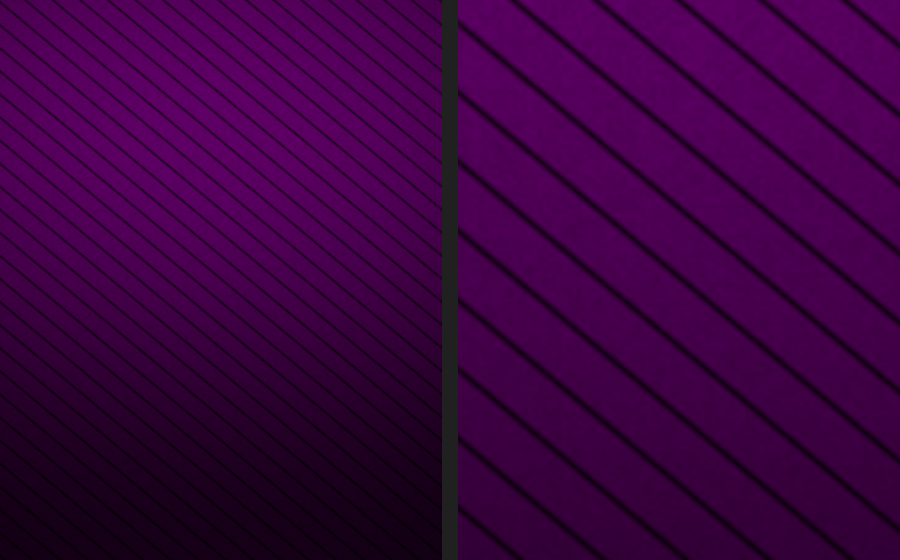
Left, the full canvas; right, a detail of the centre.
This pattern is drawn by a Shadertoy shader. Its source:

```glsl
// Purple panel cut by evenly spaced diagonal grooves, fading to near black below.
// A vertical ramp with a soft vignette sets the light, a repeated distance to the
// nearest groove carves the lines, and two scales of value noise add fine grain.

const vec2 REPEATS = vec2(16.0, 24.27);   // grooves met across and down the canvas
const float PHASE = 0.09;                 // shift of the first groove, in periods
const float GROOVE_HALF = 0.038;          // half width of the dark core, in periods
const float SHADOW_REACH = 0.13;          // soft falloff beside the core, in periods
const vec3 PURPLE = vec3(1.0, 0.0, 1.08);

float hash(vec2 p) {
    return fract(sin(dot(p, vec2(127.1, 311.7))) * 43758.5453);
}

float valueNoise(vec2 p) {
    vec2 cell = floor(p);
    vec2 f = fract(p);
    f = f * f * (3.0 - 2.0 * f);
    float low = mix(hash(cell), hash(cell + vec2(1.0, 0.0)), f.x);
    float high = mix(hash(cell + vec2(0.0, 1.0)), hash(cell + vec2(1.0)), f.x);
    return mix(low, high, f.y);
}

// Brightness of the panel: glow in the upper middle, dark foot, dim sides.
float panelLight(vec2 uv) {
    float ramp = mix(0.085, 0.365, smoothstep(0.0, 0.78, uv.y));
    float side = uv.x - 0.46;
    float top = max(uv.y - 0.78, 0.0);
    return ramp * (1.0 - 0.6 * side * side) * (1.0 - 2.0 * top * top);
}

// Groove coverage from 0 to 1, with a hard core and a faint shadow around it.
float groove(float phase, float pixel) {
    float d = abs(fract(phase + 0.5) - 0.5);
    float core = 1.0 - smoothstep(GROOVE_HALF - pixel, GROOVE_HALF + pixel, d);
    float shadow = 1.0 - smoothstep(0.0, SHADOW_REACH, d);
    return max(0.9 * core, 0.75 * shadow);
}

// Fine speckle centred on zero.
float grain(vec2 p) {
    return 0.65 * valueNoise(p * 340.0) + 0.35 * valueNoise(p * 150.0) - 0.5;
}

void mainImage(out vec4 fragColor, in vec2 fragCoord) {
    vec2 uv = fragCoord / iResolution.xy;
    vec2 p = fragCoord / iResolution.y;

    // Grooves fall from upper left to lower right.
    float phase = (1.0 - uv.y) * REPEATS.y - uv.x * REPEATS.x - PHASE;
    float pixel = length(REPEATS / iResolution.xy);

    // Surface, grain, then the cut lines.
    float light = panelLight(uv) * (1.0 + 0.16 * grain(p));
    light *= 1.0 - 0.72 * groove(phase, pixel);

    fragColor = vec4(PURPLE * light, 1.0);
}
```
